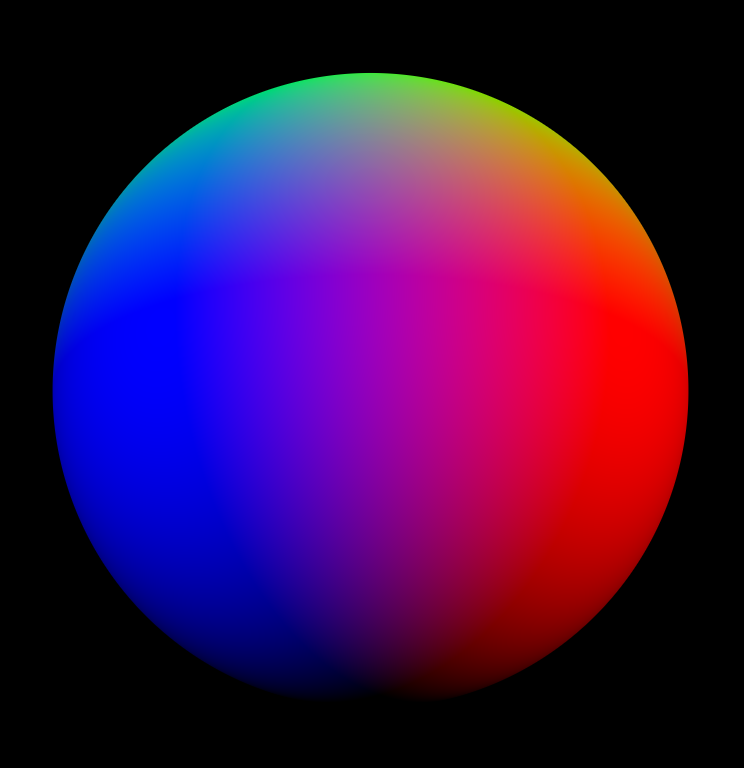
This texture map is drawn by a Shadertoy shader. Its source:

```glsl
const vec2 BALL_CENTER = vec2(0.498, 0.491);  // fraction of the canvas
const float BALL_RADIUS = 0.414;              // fraction of canvas height
const vec3 RED_LIGHT = vec3(0.79, 0.20, 0.58);
const vec3 GREEN_LIGHT = vec3(0.0, 0.93, -0.365);
const vec3 BLUE_LIGHT = vec3(-0.66, 0.20, 0.725);

// Unit normal of a sphere facing the viewer, clamped to its rim
vec3 sphereNormal(vec2 p) {
    return normalize(vec3(p, sqrt(max(1.0 - dot(p, p), 0.0))));
}

// One diffuse light per colour channel
vec3 diffuseLights(vec3 normal) {
    vec3 facing = vec3(dot(normal, normalize(RED_LIGHT)),
                       dot(normal, normalize(GREEN_LIGHT)),
                       dot(normal, normalize(BLUE_LIGHT)));
    return clamp(facing, 0.0, 1.0);
}

void mainImage(out vec4 fragColor, in vec2 fragCoord) {
    vec2 p = (fragCoord - BALL_CENTER * iResolution.xy)
           / (BALL_RADIUS * iResolution.y);

    // Antialiased silhouette on black
    float pixel = 1.0 / (BALL_RADIUS * iResolution.y);
    float coverage = clamp(0.5 - (length(p) - 1.0) / pixel, 0.0, 1.0);

    fragColor = vec4(diffuseLights(sphereNormal(p)) * coverage, 1.0);
}
```
